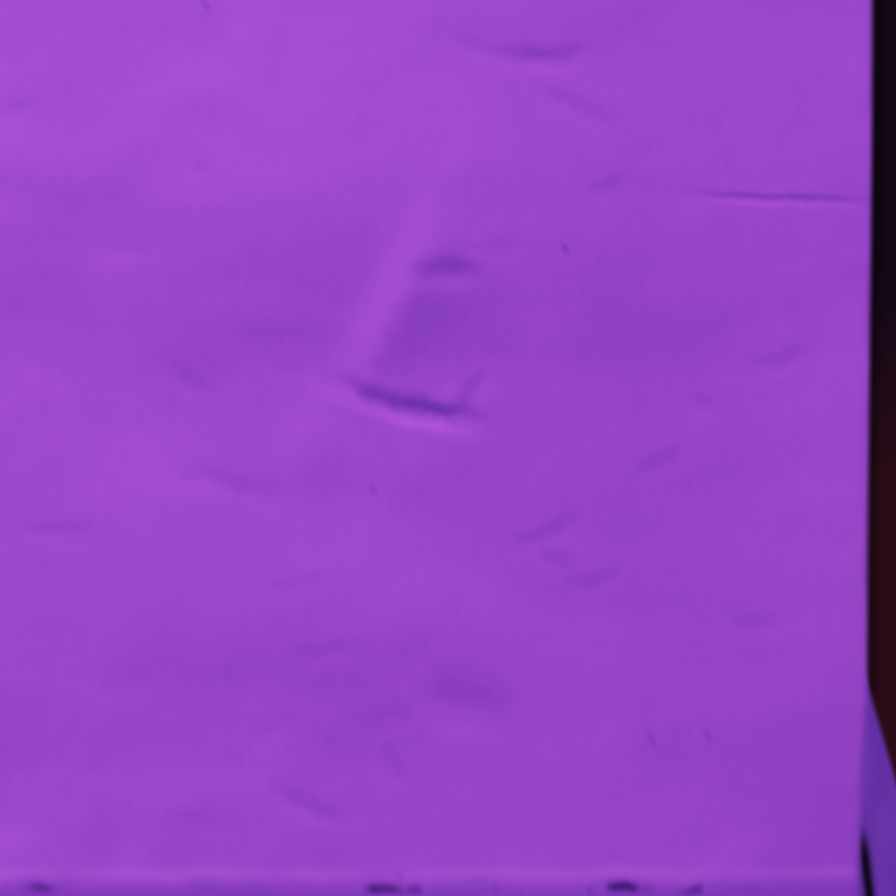
Write a three.js fragment shader that draws this texture.

```glsl
// A violet painted board with soft dents, creases and specks, lit from the upper left.
// Noise relief gives the broad and mottled shading, bent strokes the creases; a dark
// gap and a folded flap lie past the right edge, and chipped paint along the foot.
varying vec2 vUv;

float hash(vec2 p) {
  vec3 q = fract(vec3(p.xyx) * 0.1031);
  q += dot(q, q.yzx + 33.33);
  return fract((q.x + q.y) * q.z);
}

float noise(vec2 p) {
  vec2 i = floor(p), f = fract(p);
  f = f * f * (3.0 - 2.0 * f);
  return mix(mix(hash(i), hash(i + vec2(1.0, 0.0)), f.x),
             mix(hash(i + vec2(0.0, 1.0)), hash(i + vec2(1.0, 1.0)), f.x), f.y);
}

float fbm(vec2 p) {
  float sum = 0.0, amp = 0.5;
  for (int i = 0; i < 4; i++) {
    sum += amp * noise(p);
    p = mat2(1.6, 1.2, -1.2, 1.6) * p + 7.3;
    amp *= 0.5;
  }
  return sum;
}

float bell(float x, float width) {
  return exp(-x * x / (width * width));
}

// Light on an fbm height field: brighter where it rises toward the upper left.
float relief(vec2 p) {
  return fbm(p + vec2(-0.15, 0.25)) - fbm(p + vec2(0.15, -0.25));
}

// Tapered stroke from a to b: dark core with a pale lip below; sag bows it down.
float crease(vec2 p, vec2 a, vec2 b, float width, float sag) {
  vec2 d = b - a, q = p - a;
  float t = dot(q, d) / dot(d, d);
  float above = (d.x * q.y - d.y * q.x) / length(d) + sag * 4.0 * t * (1.0 - t);
  float taper = smoothstep(0.0, 0.4, t) * (1.0 - smoothstep(0.6, 1.0, t));
  return taper * (0.4 * bell(above + 2.2 * width, width) - bell(above, width));
}

// Broad light, soft bumps gathered in patches, and faint vertical grain.
float surfaceLight(vec2 p) {
  float light = 0.20 * (p.y - 0.5) - 0.20 * (p.x - 0.45);
  light += 0.38 * (fbm(p * vec2(3.0, 4.5) + 2.0) - 0.47);
  light += 0.16 * relief(p * vec2(6.0, 10.0));
  float patches = smoothstep(0.35, 0.7, noise(p * 5.0 + 3.0)) * (1.0 - 0.6 * p.x);
  light += (0.05 + 0.13 * patches) * relief(p * vec2(13.0, 20.0) + 31.0);
  light += 0.036 * (noise(p * vec2(200.0, 60.0)) - 0.5);
  light += 0.022 * (noise(p * 120.0) - 0.5);
  return light;
}

// The large central dent and the longer wrinkles.
float mainCreases(vec2 p) {
  vec2 w = p + 0.018 * (vec2(fbm(p * 26.0), fbm(p * 26.0 + 9.0)) - 0.47);
  float s = 0.62 * crease(w, vec2(0.35, 0.587), vec2(0.57, 0.535), 0.009, 0.010);
  s += 0.26 * crease(w, vec2(0.495, 0.535), vec2(0.545, 0.60), 0.008, 0.006);
  s += 0.36 * crease(w, vec2(0.445, 0.69), vec2(0.55, 0.70), 0.010, -0.012);
  s += 0.28 * crease(w, vec2(0.54, 0.95), vec2(0.67, 0.95), 0.009, 0.010);
  s += 0.16 * crease(w, vec2(0.58, 0.91), vec2(0.72, 0.86), 0.010, 0.0);
  s *= 0.7 + 0.6 * noise(p * 45.0);
  s += 0.36 * crease(p, vec2(0.74, 0.788), vec2(1.0, 0.777), 0.004, 0.003 * noise(p * 50.0));
  s += 0.22 * crease(w, vec2(0.45, 0.235), vec2(0.59, 0.205), 0.020, -0.012);
  s += 0.14 * crease(w, vec2(0.18, 0.49), vec2(0.34, 0.445), 0.010, 0.0);
  // Slanting fold: lit on its left, shaded in the hollow on its right.
  float fold = w.x - 0.43 - 0.48 * (w.y - 0.65);
  s += 0.26 * bell(fold + 0.012, 0.026) * bell(p.y - 0.67, 0.10);
  s -= 0.20 * smoothstep(0.0, 0.03, fold) * bell(fold - 0.03, 0.075) * bell(p.y - 0.635, 0.07);
  // Small mottling gathered around the dent.
  s += 0.20 * relief(p * 38.0) * bell(length(p - vec2(0.48, 0.57)), 0.08);
  return s;
}

// Small random wrinkles and a few faint specks.
float scatteredMarks(vec2 p) {
  float s = 0.0;
  vec2 w = p + 0.018 * (vec2(fbm(p * 30.0 + 5.0), fbm(p * 30.0 + 17.0)) - 0.47);
  for (int i = 0; i < 24; i++) {
    float k = float(i);
    vec2 c = vec2(hash(vec2(k, 3.7)) * 0.9, hash(vec2(k, 8.1)));
    vec2 reach = vec2(0.02 + 0.04 * hash(vec2(k, 1.3)), 0.05 * (hash(vec2(k, 5.9)) - 0.5));
    s += (0.05 + 0.10 * hash(vec2(k, 2.2))) * crease(w, c - reach, c + reach, 0.008, 0.006);
    if (i < 6) {
      vec2 q = p - vec2(hash(vec2(k, 21.0)) * 0.95, hash(vec2(k, 34.0)));
      q.x += 0.4 * q.y;
      s -= (0.15 + 0.25 * hash(vec2(k, 13.0))) * bell(length(q * vec2(1.0, 0.6)), 0.004);
    }
  }
  return s;
}

void main() {
  vec2 p = vUv;
  float light = surfaceLight(p) + mainCreases(p) + scatteredMarks(p);
  vec3 color = vec3(0.598, 0.276, 0.785) + light * vec3(0.24, 0.13, 0.17);

  // Foot of the board: faint lip, bluish underside, thin broken chips.
  float foot = p.y + 0.010 * (fbm(vec2(p.x * 26.0, 4.0)) - 0.47);
  color += vec3(0.04, 0.03, 0.03) * noise(vec2(p.x * 14.0, 6.0)) * bell(foot - 0.026, 0.008);
  color = mix(color, vec3(0.45, 0.19, 0.70), 0.6 * (1.0 - smoothstep(0.0, 0.024, foot)));
  float chips = smoothstep(0.40, 0.72, fbm(vec2(p.x * 26.0, 11.0)));
  chips *= smoothstep(0.27, 0.33, p.x) * (1.0 - smoothstep(0.78, 0.86, p.x));
  chips += 0.6 * bell(p.x - 0.045, 0.014);
  color = mix(color, vec3(0.22, 0.08, 0.42), 0.8 * min(chips, 1.0) * bell(foot - 0.008, 0.006));

  // Gap past the right edge, black above and reddish brown lower down.
  float edge = 0.968 + 0.006 * smoothstep(0.2, 1.0, p.y) - 0.010 * (1.0 - smoothstep(0.0, 0.24, p.y));
  vec3 gap = mix(vec3(0.17, 0.05, 0.09), vec3(0.07, 0.03, 0.09), smoothstep(0.4, 0.75, p.y));
  gap *= 0.6 + 0.4 * smoothstep(0.0, 0.018, p.x - edge);

  // Folded flap in the lower corner, with a dark slit beside it.
  float flapEdge = 0.966 + 0.29 * (0.245 - p.y);
  vec3 flap = vec3(0.40, 0.20, 0.65) + 0.06 * (fbm(p * vec2(60.0, 14.0)) - 0.5);
  gap = mix(flap, gap, smoothstep(-0.005, 0.005, p.x - flapEdge));
  float slit = bell(p.x - 0.967 + 0.12 * (p.y - 0.03), 0.006) * (1.0 - smoothstep(0.04, 0.09, p.y));
  gap = mix(gap, vec3(0.07, 0.03, 0.12), slit);

  float scuff = 0.15 + 0.4 * noise(vec2(p.y * 22.0, 8.0));
  color = mix(color, vec3(0.40, 0.18, 0.62), scuff * bell(p.x - edge, 0.006));
  gl_FragColor = vec4(mix(color, gap, smoothstep(-0.005, 0.005, p.x - edge)), 1.0);
}
```
